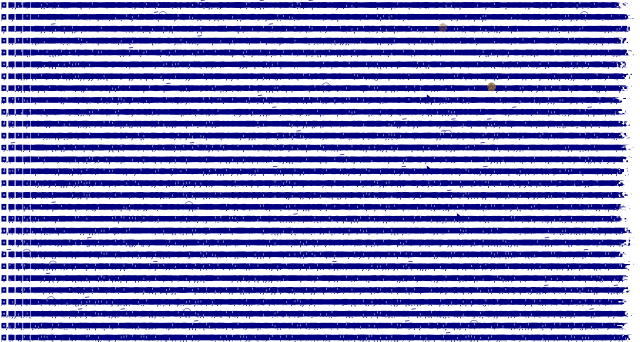
Give the GLSL for this pattern, as a WebGL 1 fragment shader.

```glsl
precision highp float;
// Navy horizontal bands of dense scribble with ragged fringes, frayed right ends and a few stray spots.
uniform vec2 u_resolution;

#define ROWS 28.8
#define ROW_SHIFT 0.08
#define BAND_HALF 0.237
#define STROKE_HALF 0.032
#define GLYPH_WIDTH 0.24
#define LEFT_MARGIN 0.12
#define FRAY_START 0.952
#define FRAY_END 0.999
#define PAPER vec3(1.0)
#define NAVY vec3(0.0, 0.0, 0.5)
#define OCHRE vec3(0.78, 0.58, 0.28)

float hash(vec2 p) {
  return fract(sin(dot(p, vec2(127.1, 311.7))) * 43758.5453);
}

float noise(vec2 p) {
  vec2 i = floor(p), w = smoothstep(0.0, 1.0, fract(p));
  return mix(mix(hash(i), hash(i + vec2(1.0, 0.0)), w.x),
             mix(hash(i + vec2(0.0, 1.0)), hash(i + 1.0), w.x), w.y);
}

// Box-filtered coverage of a strip with the given half width
float strip(float d, float halfWidth, float aa) {
  return clamp((d + halfWidth) / aa + 0.5, 0.0, 1.0)
       - clamp((d - halfWidth) / aa + 0.5, 0.0, 1.0);
}

// Small hooked tails hanging below the band, denser in lower rows
float tails(float x, float f, float row, float aa) {
  float id = floor(x / GLYPH_WIDTH);
  float density = mix(0.28, 0.5, row / ROWS);
  float on = step(hash(vec2(id, row + 40.0)), density);
  float len = 0.04 + 0.13 * hash(vec2(id, row + 80.0));
  float slant = (f - BAND_HALF) * (hash(vec2(id, row + 120.0)) - 0.7);
  float d = x - (id + 0.5) * GLYPH_WIDTH - slant;
  return on * strip(d, STROKE_HALF, aa) * strip(f - BAND_HALF, len, aa);
}

// Rare short dashes floating above the band
float dashes(float x, float f, float row, float aa) {
  float id = floor(x / 3.0);
  float on = step(hash(vec2(id, row + 160.0)), 0.1);
  float d = x - (id + 0.25 + 0.5 * hash(vec2(id, row + 200.0))) * 3.0;
  return on * strip(d, 0.18, aa) * strip(f + 0.4 + 0.1 * d, 0.028, aa);
}

// Faint rings that peek out over the band
float rings(float x, float f, float row, float aa) {
  float id = floor(x / 6.0);
  float on = step(hash(vec2(id, row + 240.0)), 0.05);
  float cx = (id + 0.2 + 0.6 * hash(vec2(id, row + 280.0))) * 6.0;
  float d = length(vec2(x - cx, f + 0.1)) - 0.34;
  return 0.7 * on * strip(d, 0.025, aa);
}

// Thin pale slits between strokes inside the band
float slits(float x, float f, float row, float aa) {
  float id = floor(x / GLYPH_WIDTH);
  float on = step(hash(vec2(id, row + 320.0)), mix(0.14, 0.24, row / ROWS));
  float cy = (hash(vec2(id, row + 360.0)) - 0.5) * 0.3;
  float d = x - (id + 0.5) * GLYPH_WIDTH;
  return on * strip(d, 0.02, aa) * strip(f - cy, 0.09, aa);
}

void main() {
  vec2 uv = gl_FragCoord.xy / u_resolution;
  float aa = ROWS / u_resolution.y;
  float x = gl_FragCoord.x * aa;
  float width = u_resolution.x * aa;
  float v = (1.0 - uv.y) * ROWS + ROW_SHIFT;
  float row = floor(v);
  float f = v - row - 0.5;

  // Band with slightly uneven edges
  float wobble = 0.03 * (noise(vec2(x * 5.0, row * 7.0)) - 0.5);
  float ink = strip(f, BAND_HALF + wobble, aa);
  ink *= 1.0 - slits(x, f, row, aa);

  // Separate blocks at the left, their gaps narrowing to the right
  for (int i = 1; i <= 4; i++) {
    float k = float(i);
    ink *= 1.0 - strip(x - 0.65 * k + 0.03, 0.085 / k, aa);
  }
  ink *= 1.0 - 0.7 * strip(x - 0.34, 0.06, aa) * strip(f, 0.07, aa);

  // Marks around the band
  ink = max(ink, tails(x, f, row, aa));
  ink = max(ink, max(dashes(x, f, row, aa), rings(x, f, row, aa)));

  // Frayed right end and clean left margin
  float jitter = 0.01 * (hash(vec2(row, 5.0)) - 0.5);
  float fray = smoothstep(FRAY_START, FRAY_END, uv.x + jitter) * 1.4 - 0.2;
  float fiber = noise(vec2(x * 6.0, f * 7.0 + row * 19.0));
  ink *= smoothstep(fray - 0.2, fray + 0.2, fiber + 0.2 * step(fray, -0.19));
  ink *= clamp((x - LEFT_MARGIN) / aa + 0.5, 0.0, 1.0);

  // Small arrowheads pointing right
  for (int i = 0; i < 3; i++) {
    float k = float(i), step2 = k * (k - 1.0);
    vec2 p = vec2(x - (0.671 + 0.0235 * step2) * width, v - 8.42 - 6.0 * k + step2);
    float d = max(-p.x - 0.22, abs(p.y) + 0.8 * p.x - 0.22);
    ink = max(ink, clamp(0.5 - d / aa, 0.0, 1.0));
  }
  vec3 color = mix(PAPER, NAVY, ink);

  // Two ochre spots, the second one stronger
  for (int i = 0; i < 2; i++) {
    float k = float(i);
    vec2 p = vec2(x - (0.692 + 0.076 * k) * width, v - 2.4 - 5.0 * k);
    float disc = clamp(0.5 - (length(p) - 0.36) / aa, 0.0, 1.0);
    float grain = 0.5 + 0.5 * noise(p * 9.0 + 30.0);
    color = mix(color, OCHRE * grain, disc * mix(0.45, 0.8, k));
  }
  gl_FragColor = vec4(color, 1.0);
}
```
